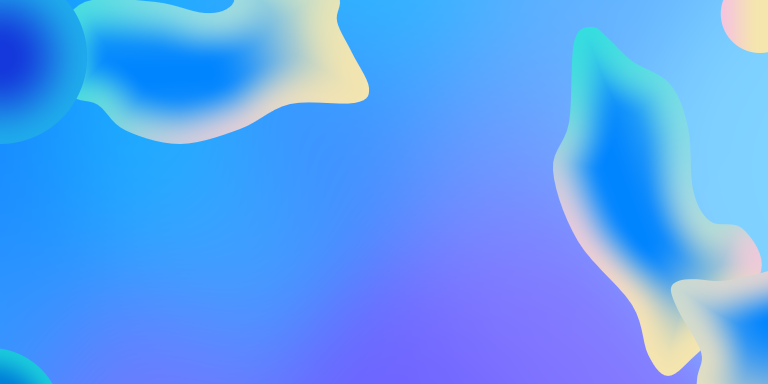
A WebGL 2 fragment shader for this background:

```glsl
#version 300 es
precision highp float;

#define KNOTS 18
#define STEPS 7
#define SPOTS 12
#define SPOT_FALLOFF 12.0
#define RIM_FALLOFF 16.0
#define CORE_FALLOFF 25.0
#define CORE_DEPTH 0.13

uniform vec2 u_resolution;
out vec4 fragColor;

const vec3 TEAL = vec3(0.15, 0.87, 0.87);
const vec3 PINK = vec3(0.96, 0.77, 0.87);
const vec3 CREAM = vec3(0.96, 0.90, 0.68);
const vec3 SKY = vec3(0.55, 0.86, 0.91);
const vec3 AZURE = vec3(0.0, 0.52, 1.0);

// Soft colour spots: position in xy, red and green in zw
const vec4 spots[SPOTS] = vec4[SPOTS](
  vec4(0.0, 0.53, 0.08, 0.53), vec4(0.39, 0.56, 0.10, 0.70),
  vec4(0.0, 0.19, 0.20, 0.60), vec4(0.89, 0.63, 0.24, 0.55),
  vec4(1.04, 0.97, 0.17, 0.72), vec4(1.46, 0.92, 0.38, 0.70),
  vec4(1.85, 0.61, 0.50, 0.83), vec4(1.30, 0.61, 0.45, 0.60),
  vec4(1.35, 0.24, 0.52, 0.47), vec4(1.04, 0.0, 0.43, 0.38),
  vec4(0.60, 0.35, 0.26, 0.63), vec4(0.39, 0.0, 0.46, 0.46));

// Spline knots of the free-form blobs
const vec2 upperBlob[KNOTS] = vec2[KNOTS](
  vec2(0.156, 0.896), vec2(0.221, 0.995), vec2(0.404, 0.995),
  vec2(0.534, 0.966), vec2(0.604, 0.987), vec2(0.638, 1.065),
  vec2(0.859, 1.065), vec2(0.885, 1.0), vec2(0.878, 0.943),
  vec2(0.917, 0.862), vec2(0.961, 0.771), vec2(0.924, 0.732),
  vec2(0.755, 0.729), vec2(0.625, 0.664), vec2(0.469, 0.625),
  vec2(0.326, 0.661), vec2(0.255, 0.727), vec2(0.182, 0.758));
const vec2 tallBlob[KNOTS] = vec2[KNOTS](
  vec2(1.495, 0.891), vec2(1.542, 0.930), vec2(1.586, 0.898),
  vec2(1.646, 0.841), vec2(1.745, 0.781), vec2(1.792, 0.667),
  vec2(1.805, 0.505), vec2(1.849, 0.424), vec2(1.932, 0.406),
  vec2(1.984, 0.310), vec2(1.927, 0.193), vec2(1.812, 0.076),
  vec2(1.740, 0.021), vec2(1.688, 0.076), vec2(1.646, 0.206),
  vec2(1.505, 0.372), vec2(1.440, 0.557), vec2(1.482, 0.682));
const vec2 cornerBlob[KNOTS] = vec2[KNOTS](
  vec2(1.747, 0.245), vec2(1.766, 0.268), vec2(1.810, 0.273),
  vec2(1.875, 0.268), vec2(1.940, 0.279), vec2(2.0, 0.294),
  vec2(2.083, 0.318), vec2(2.214, 0.297), vec2(2.266, 0.193),
  vec2(2.266, 0.063), vec2(2.214, -0.068), vec2(2.083, -0.12),
  vec2(1.927, -0.12), vec2(1.823, -0.068), vec2(1.815, 0.010),
  vec2(1.828, 0.070), vec2(1.807, 0.122), vec2(1.768, 0.188));

float segmentDistance(vec2 p, vec2 a, vec2 b) {
  vec2 pa = p - a, ba = b - a;
  return length(pa - ba * clamp(dot(pa, ba) / dot(ba, ba), 0.0, 1.0));
}

vec2 catmullRom(vec2 a, vec2 b, vec2 c, vec2 d, float t) {
  return b + 0.5 * t * (c - a + t * (2.0 * a - 5.0 * b + 4.0 * c - d
    + t * (3.0 * (b - c) + d - a)));
}

// Signed distance to a closed spline, negative inside
float splineDistance(vec2 p, vec2 k[KNOTS]) {
  float nearest = 1e3, side = 1.0;
  vec2 from = k[0];
  for (int i = 0; i < KNOTS; i++) {
    vec2 a = k[(i + KNOTS - 1) % KNOTS], b = k[i];
    vec2 c = k[(i + 1) % KNOTS], d = k[(i + 2) % KNOTS];
    for (int j = 1; j <= STEPS; j++) {
      vec2 to = j == STEPS ? c : catmullRom(a, b, c, d, float(j) / float(STEPS));
      nearest = min(nearest, segmentDistance(p, from, to));
      if ((from.y > p.y) != (to.y > p.y) &&
          p.x < from.x + (to.x - from.x) * (p.y - from.y) / (to.y - from.y)) side = -side;
      from = to;
    }
  }
  return side * nearest;
}

vec3 backdrop(vec2 p) {
  vec3 sum = vec3(0.0);
  for (int i = 0; i < SPOTS; i++) {
    vec2 d = p - spots[i].xy;
    sum += vec3(spots[i].zw, 1.0) * exp(-SPOT_FALLOFF * dot(d, d));
  }
  return vec3(sum.xy / sum.z, 1.0);
}

// Rim tint blended from the four places where each colour is strongest
vec3 rimColor(vec2 p, vec2 teal, vec2 pink, vec2 cream, vec2 sky) {
  vec4 d = vec4(distance(p, teal), distance(p, pink), distance(p, cream), distance(p, sky));
  vec4 w = exp(-RIM_FALLOFF * d * d);
  return (TEAL * w.x + PINK * w.y + CREAM * w.z + SKY * w.w) / dot(w, vec4(1.0));
}

// Blue heart that fades towards the rim and away from its axis
vec3 addCore(vec3 rim, vec2 p, float dist, vec2 a, vec2 b) {
  float d = segmentDistance(p, a, b);
  return mix(rim, AZURE, smoothstep(0.0, CORE_DEPTH, -dist) * exp(-CORE_FALLOFF * d * d));
}

vec3 cover(vec3 base, vec3 paint, float dist) {
  return mix(base, paint, clamp(0.5 - dist * u_resolution.y, 0.0, 1.0));
}

void main() {
  vec2 p = gl_FragCoord.xy / u_resolution.y;
  vec3 color = backdrop(p), rim;
  float d;
  if (p.x < 1.1) {
    d = splineDistance(p, upperBlob);
    rim = rimColor(p, vec2(0.23, 0.80), vec2(0.50, 0.61), vec2(0.92, 0.82), vec2(0.50, 0.98));
    color = cover(color, addCore(rim, p, d, vec2(0.29, 0.80), vec2(0.54, 0.81)), d);
    // Dark sphere and lower corner sphere
    d = distance(p, vec2(0.0, 0.852)) - 0.227;
    color = cover(color, mix(vec3(0.12, 0.66, 0.92), vec3(0.08, 0.22, 0.86), smoothstep(0.0, 0.2, -d)), d);
    d = distance(p, vec2(-0.026, -0.094)) - 0.188;
    color = cover(color, mix(vec3(0.10, 0.78, 0.86), vec3(0.0, 0.50, 0.85), smoothstep(0.0, 0.09, -d)), d);
  } else {
    d = splineDistance(p, tallBlob);
    rim = rimColor(p, vec2(1.51, 0.83), vec2(1.45, 0.44), vec2(1.74, 0.09), vec2(1.78, 0.64));
    rim = mix(rim, PINK, 0.8 * smoothstep(0.16, 0.0, distance(p, vec2(1.98, 0.33))));
    color = cover(color, addCore(rim, p, d, vec2(1.55, 0.67), vec2(1.67, 0.37)), d);
    d = splineDistance(p, cornerBlob);
    rim = rimColor(p, vec2(2.5, 0.5), vec2(1.95, 0.29), vec2(1.81, 0.14), vec2(1.76, 0.30));
    color = cover(color, addCore(rim, p, d, vec2(2.02, 0.17), vec2(2.1, 0.17)), d);
    // Small pale sphere in the upper corner
    d = distance(p, vec2(1.979, 0.964)) - 0.102;
    color = cover(color, mix(PINK, CREAM, smoothstep(1.87, 1.98, p.x)), d);
  }
  fragColor = vec4(color, 1.0);
}
```
